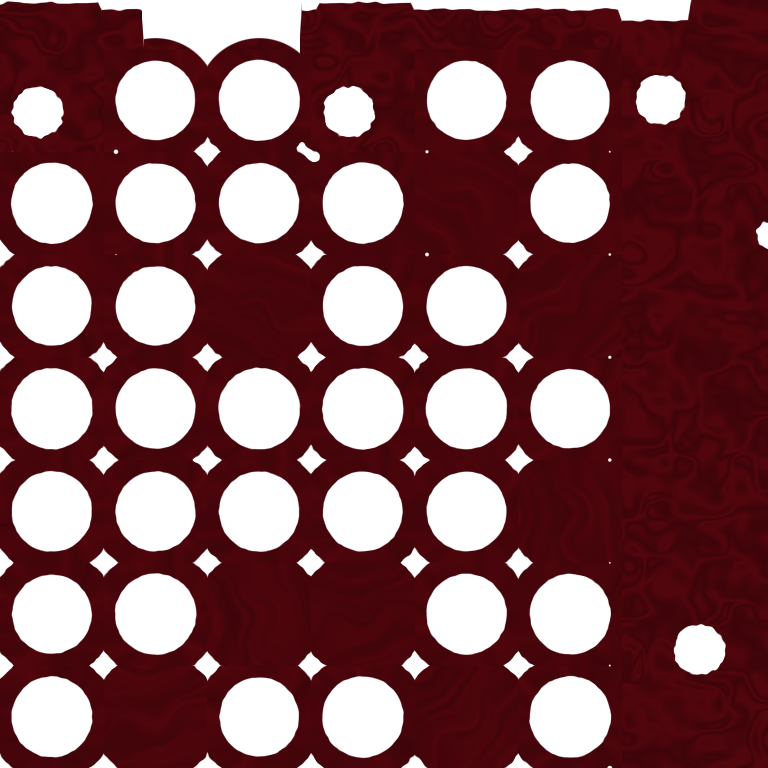
Give the GLSL for this pattern, as a Shadertoy shader.

```glsl
// A dark red perforated plate: a lattice of round holes with some left blank,
// four-sided gaps where the rings between holes meet, odd pins and a torn top.
// Bit masks pick the open cells; distance functions cut them; noise adds sheen.

const vec3  PLATE = vec3(0.285, 0.020, 0.043);
const vec3  PAPER = vec3(1.0);
const vec2  PITCH = vec2(0.1350, 0.1338);
const float TOP = 0.0638;          // first lattice line below the top edge
const float HOLE_RADIUS = 0.0524;
const float RING_RADIUS = 0.0829;  // outer ring, bounds the gaps
const float ARCH_RADIUS = 0.0810;  // rings exposed along the torn top
const float SPECK_RADIUS = 0.0032;
const float SHEEN = 0.24;

// One bit per column, lowest bit at the left; rows run downward.
const int HOLES[7] = int[7](54, 47, 27, 63, 31, 51, 45);
const int GAPS[8] = int[8](0, 36, 45, 63, 63, 63, 63, 63);

// Loose pins: centre and radius.
const vec3 PINS[5] = vec3[5](
    vec3(0.0495, 0.146, 0.0330), vec3(0.4545, 0.146, 0.0330),
    vec3(0.8600, 0.130, 0.0325), vec3(0.9105, 0.846, 0.0330),
    vec3(1.0030, 0.306, 0.0180));

// Torn top: where each step starts and how deep it cuts.
const vec2 STEPS[7] = vec2[7](
    vec2(0.130, 0.014), vec2(0.187, 0.130), vec2(0.390, 0.014), vec2(0.414, 0.004),
    vec2(0.537, 0.013), vec2(0.807, 0.027), vec2(0.898, -0.004));

float hash(vec2 p) {
    p = fract(p * vec2(0.1031, 0.1130));
    p += dot(p, p.yx + 33.33);
    return fract((p.x + p.y) * p.x * 97.0);
}

float noise(vec2 p) {
    vec2 i = floor(p), f = fract(p);
    f = f * f * (3.0 - 2.0 * f);
    return mix(mix(hash(i), hash(i + vec2(1, 0)), f.x),
               mix(hash(i + vec2(0, 1)), hash(i + vec2(1, 1)), f.x), f.y);
}

bool isOpen(int mask, float column) {
    return column >= 0.0 && column < 6.0 && ((mask >> int(column)) & 1) == 1;
}

float segment(vec2 p, vec2 a, vec2 b) {
    vec2 ab = b - a;
    return length(p - a - ab * clamp(dot(p - a, ab) / dot(ab, ab), 0.0, 1.0));
}

// Signed distances are negative where the plate is cut away.
float holeCut(vec2 cell, vec2 local, float rough) {
    float radius = HOLE_RADIUS + 0.0016 * (hash(cell + 7.0) - 0.5);
    return length(local) - radius + 0.0012 * rough;
}

float gapCut(vec2 g, float rough) {
    vec2 id = round(g), q = (g - id) * PITCH;
    if (id.y < 1.0 || id.y > 7.0 || id.x > 6.0) return 1.0;
    if (isOpen(GAPS[int(id.y)], id.x))
        return RING_RADIUS - length(abs(q) - 0.5 * PITCH) + 0.0025 * rough;
    if (id == vec2(3, 1))
        return segment(q, vec2(-0.012, -0.005), vec2(0.005, 0.008)) - 0.006 + 0.004 * rough;
    float side = id.x > 5.0 ? -0.016 : 0.016;
    return length(q - vec2(side, 0.0)) - SPECK_RADIUS * hash(id + 3.0) * step(0.5, id.x);
}

float topCut(vec2 p) {
    float depth = 0.004;
    for (int i = 0; i < 7; i++)
        depth = mix(depth, STEPS[i].y, smoothstep(-0.003, 0.003, p.x - STEPS[i].x));
    float d = p.y - depth + 0.005 * (noise(p * 90.0) - 0.5);
    for (float c = 1.0; c < 3.0; c++) {
        vec2 centre = vec2(0.0, TOP) + PITCH * vec2(c + 0.5, 0.5);
        d = max(d, ARCH_RADIUS - length(p - centre));
    }
    return d;
}

// Faint bands: straight in blank cells, radial round holes, folded elsewhere.
float sheen(vec2 p, vec2 cell, vec2 local, bool hasHole) {
    if (hasHole) {
        vec2 ray = local / max(length(local), 0.001);
        return noise(ray * 5.0 + cell * 9.0 + length(local) * 25.0);
    }
    if (cell.x < 6.0 && cell.y >= 1.0) {
        float angle = 3.14159 * hash(cell + 1.7);
        vec2 v = mat2(cos(angle), sin(angle), -sin(angle), cos(angle)) * local;
        return noise(vec2(v.x * 11.0, v.y * 130.0 + 4.0 * noise(v * 25.0)) + cell * 13.0);
    }
    vec2 q = p * vec2(20.0, 26.0);
    float fold = noise(q + 2.0 * noise(q.yx * 1.4));
    return 0.5 + 0.5 * sin(14.0 * fold + 3.0 * noise(p * 60.0));
}

void mainImage(out vec4 fragColor, in vec2 fragCoord) {
    float px = 1.0 / iResolution.y;
    vec2 p = vec2(fragCoord.x, iResolution.y - fragCoord.y) * px;
    vec2 g = (p - vec2(0.0, TOP)) / PITCH;
    vec2 cell = floor(g), local = (fract(g) - 0.5) * PITCH;
    bool hasHole = cell.y >= 0.0 && cell.y < 7.0 && isOpen(HOLES[int(clamp(cell.y, 0.0, 6.0))], cell.x);
    float rough = noise(p * 150.0) - 0.5;

    // Cuts
    float cut = gapCut(g, rough);
    if (hasHole) cut = min(cut, holeCut(cell, local, rough));
    for (int i = 0; i < 5; i++)
        cut = min(cut, length(p - PINS[i].xy) - PINS[i].z + 0.004 * rough);
    float torn = topCut(p);
    float tornWidth = max(0.7 * fwidth(torn), 0.5 * px);
    float solid = smoothstep(-0.8 * px, 0.8 * px, cut) * smoothstep(-tornWidth, tornWidth, torn);

    // Colour
    float tone = 1.0 + SHEEN * (sheen(p, cell, local, hasHole) - 0.55);
    fragColor = vec4(mix(PAPER, PLATE * tone, solid), 1.0);
}
```
